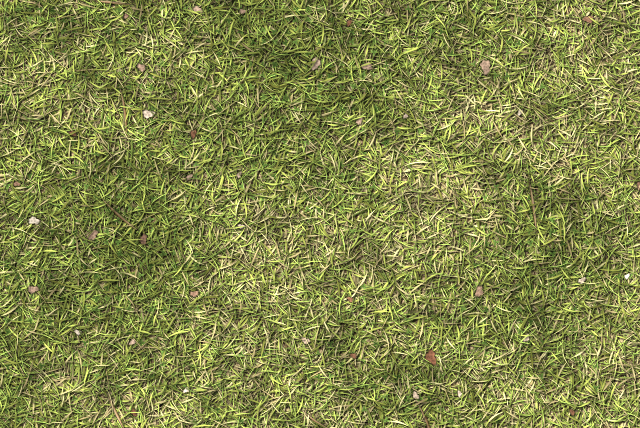
Give the GLSL for this texture, as a Shadertoy shader.

```glsl
// Sunlit rough lawn seen from above: cellular soil, then many layers of
// fine, tapered grass blades that shade what lies below them, with
// clover leaves between the layers and a few pebbles and twigs on top.

vec4 hash4(vec2 p) {
    vec4 h = fract(p.xyxy * vec4(.1031, .1030, .0973, .1099));
    h += dot(h, h.wzxy + 33.33);
    return fract((h.xxyz + h.yzzw) * h.zywx);
}

mat2 rotation(float angle) {
    float c = cos(angle), s = sin(angle);
    return mat2(c, -s, s, c);
}

// Distances to the nearest and second nearest scattered point
vec2 cellular(vec2 p) {
    vec2 nearest = vec2(9.0);
    for (int k = 0; k < 9; k++) {
        vec2 cell = floor(p) + vec2(k % 3, k / 3) - 1.0;
        float d = length(cell + hash4(cell + 71.0).xy - p);
        nearest = d < nearest.x ? vec2(d, nearest.x) : vec2(nearest.x, min(nearest.y, d));
    }
    return nearest;
}

// Slow variation over the lawn, about -1 to 1
float drift(vec2 p) {
    return (sin(p.x * 5.1 + 2.0 * sin(p.y * 4.3 + 1.0))
          + sin(p.y * 7.7 - 1.7 * sin(p.x * 6.1))
          + sin(dot(p, vec2(13.0, 11.0)) + 2.0 * sin(p.y * 9.0))) / 3.0;
}

// Signed distance to a bent blade that tapers to both ends
float blade(vec2 q, float reach, float width, float bend) {
    float t = q.x / reach;
    return abs(q.y + bend * reach * (t * t - .4)) - width * (1.0 - t * t);
}

vec3 soil(vec2 p) {
    vec2 clods = cellular(p * 65.0);
    vec2 crumbs = cellular(p * 190.0 + 5.0);
    vec3 earth = mix(vec3(.38, .31, .21), vec3(.76, .67, .50), smoothstep(0.0, .45, clods.y - clods.x));
    return earth * (.75 + .5 * crumbs.x);
}

vec3 bladeColour(vec4 r, float dryness) {
    vec3 green = mix(vec3(.38, .43, .19), vec3(.71, .79, .38), r.x);
    green.r += .09 * (r.y - .5);
    vec3 straw = mix(vec3(.63, .56, .39), vec3(.82, .79, .56), r.x);
    return mix(green, straw, step(r.z, dryness));
}

void grassLayer(inout vec3 col, vec2 p, float layer, float lawn, float px) {
    const float SIZE = .028;
    vec2 g = rotation(layer * 2.4) * p / SIZE + layer * 17.3;
    vec2 sun = rotation(layer * 2.4) * vec2(-.0024, .0028);
    for (int k = 0; k < 9; k++) {
        vec2 cell = floor(g) + vec2(k % 3, k / 3) - 1.0;
        vec4 r = hash4(cell + layer * 41.0 + 200.0);
        vec4 s = hash4(cell + layer * 29.0 + 500.0);
        if (s.w > .9 + .25 * lawn) continue;
        mat2 turn = rotation(6.283 * r.w);
        vec2 q = (g - cell - s.xy) * SIZE;
        float reach = mix(.010, .028, s.z);
        float width = mix(.0010, .0023, r.y * r.y);
        float bend = .22 * (s.z + r.x - 1.0);
        vec2 along = turn * q;
        float shade = blade(turn * (q + sun), reach, width * 1.1, bend);
        col *= 1.0 - .26 * smoothstep(.0010 + px, -.0008, shade);
        float d = blade(along, reach, width, bend);
        vec3 tint = bladeColour(r, .29 - .18 * lawn);
        tint *= .97 + .14 * along.x / reach + .08 * clamp(along.y / width, -1.0, 1.0);
        col = mix(col, tint, smoothstep(.6 * px, -.6 * px, d));
    }
}

// Dark trefoils, thicker where the lawn is lush
void clover(inout vec3 col, vec2 p, float lawn, float px) {
    vec2 g = p / .026;
    vec4 r = hash4(floor(g) + 900.0);
    if (r.w > .2 + .45 * lawn) return;
    vec2 q = rotation(6.283 * r.z) * (fract(g) - .4 - .2 * r.xy) * .026;
    float d = length(q) - .0045 - .0028 * cos(3.0 * atan(q.y, q.x));
    vec3 leaf = mix(vec3(.22, .31, .13), vec3(.42, .53, .25), r.y);
    col = mix(col, leaf * (.8 + 60.0 * length(q)), smoothstep(px, -px, d));
}

void debris(inout vec3 col, vec2 p, float px) {
    // Pebbles, petals and dead leaves
    vec2 g = p / .13;
    vec4 r = hash4(floor(g) + 1300.0);
    vec2 q = rotation(6.283 * r.z) * (fract(g) - .25 - .5 * r.xy) * .13;
    float a = atan(q.y, q.x);
    float d = length(q * vec2(.8, 1.25)) - mix(.006, .014, r.x * r.x) * (1.0 + .16 * sin(3.0 * a + 9.0 * r.y) + .08 * sin(7.0 * a));
    float present = step(r.w, .4);
    vec3 tint = mix(vec3(.48, .32, .23), vec3(.86, .81, .72), r.y) * (.75 + .4 * cellular(p * 150.0).x);
    col *= 1.0 - .5 * present * smoothstep(.005, 0.0, d);
    col = mix(col, tint, present * smoothstep(px, -px, d));
    // Twigs
    g = p / .24 + .37;
    r = hash4(floor(g) + 1700.0);
    q = rotation(6.283 * r.z) * (fract(g) - .4 - .2 * r.xy) * .24;
    d = blade(q, mix(.03, .065, r.x), .0025, .2 * (r.y - .5));
    present = step(r.w, .3);
    col *= 1.0 - .4 * present * smoothstep(.004, 0.0, d);
    col = mix(col, vec3(.62, .51, .38) + 50.0 * q.y, present * smoothstep(px, -px, d));
}

void mainImage(out vec4 fragColor, in vec2 fragCoord) {
    float px = 1.0 / iResolution.y;
    vec2 p = fragCoord * px;
    // Lush toward the upper left, dry toward the lower right
    float lawn = clamp(.8 * drift(p) + .5 * (p.y - .5) - .4 * (p.x - .75), -1.0, 1.0);
    vec2 wobble = .012 * sin(p.yx * 47.0 + 2.0 * sin(p * 31.0));
    float tuft = cellular((p + wobble) * 15.0).x;
    vec3 col = soil(p);
    for (int i = 0; i < 21; i++) {
        grassLayer(col, p, float(i), lawn + .5 * (.45 - tuft), px);
        if (i == 14 || i == 18) clover(col, p + float(i) * .137, lawn, px);
        if (i == 19) debris(col, p, px);
    }
    // Sunlit tufts, shaded hollows and a darker lush side
    col *= 1.27 * (1.0 - .15 * lawn) * (1.22 - .48 * tuft);
    fragColor = vec4(clamp(col, 0.0, 1.0), 1.0);
}
```
